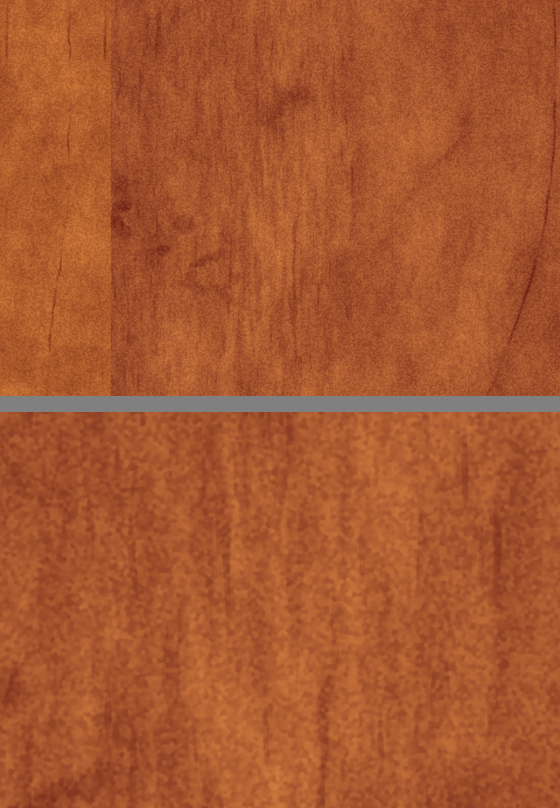
Top, the full canvas; bottom, a detail of the centre.
A Shadertoy shader for this texture:

```glsl
const vec3 DARK_STAIN = vec3(0.550, 0.240, 0.137);
const vec3 LIGHT_WOOD = vec3(0.745, 0.418, 0.218);
const float BASE_TONE = 0.52;
const float LEFT_SEAM = 0.28;
const float RIGHT_SEAM = 0.90;
const float SEAM_SOFTNESS = 0.002;
const float CLOUD_CONTRAST = 0.50;
const float MOTTLE_CONTRAST = 0.36;
const float FLECK_CONTRAST = 0.26;
const float FIBRE_CONTRAST = 0.30;
const float RIPPLE_CONTRAST = 0.34;
const float GRAIN_CONTRAST = 0.66;
const float GRAIN_DENSITY = 290.0;

vec3 hash3(vec2 cell) {
    vec3 h = fract(cell.xyx * vec3(0.1031, 0.1030, 0.0973));
    h += dot(h, h.yxz + 33.33);
    return fract((h.xxy + h.yzz) * h.zyx);
}

// Soft cellular noise, centred on zero: blended values of jittered points
float softCells(vec2 p) {
    vec2 base = floor(p);
    float sum = 0.0, weight = 0.0;
    for (int y = -1; y <= 1; y++)
    for (int x = -1; x <= 1; x++) {
        vec2 cell = base + vec2(x, y);
        vec3 h = hash3(cell + 57.0);
        vec2 d = cell + h.xy - p;
        float w = exp(-4.0 * dot(d, d));
        sum += w * h.z;
        weight += w;
    }
    return sum / weight - 0.5;
}

float bell(float x, float width) {
    return exp(-x * x / (width * width));
}

float segmentDistance(vec2 p, vec2 a, vec2 b) {
    vec2 ab = b - a;
    return length(p - a - ab * clamp(dot(p - a, ab) / dot(ab, ab), 0.0, 1.0));
}

void mainImage(out vec4 fragColor, in vec2 fragCoord) {
    vec2 p = fragCoord / iResolution.y;
    p.x *= 1.4144 * iResolution.y / iResolution.x;

    // Coarse and fine wobble for all figure lines
    vec2 warp = vec2(softCells(p * vec2(9.0, 6.0)), softCells(p * 8.0 + 31.0));
    vec2 ragged = vec2(softCells(p * 45.0 + 5.0), softCells(p * 45.0 + 90.0));
    vec2 q = p + 0.035 * warp + 0.016 * ragged;

    // Three boards
    float leftBoard = 1.0 - smoothstep(-SEAM_SOFTNESS, SEAM_SOFTNESS, p.x - LEFT_SEAM);
    float rightBoard = smoothstep(-0.012, 0.012, p.x - RIGHT_SEAM);
    float middleBoard = (1.0 - leftBoard) * (1.0 - rightBoard);
    float tone = BASE_TONE + 0.14 * leftBoard + 0.03 * middleBoard;
    tone -= 0.17 * middleBoard * bell(p.x - LEFT_SEAM, 0.13);
    tone -= 0.12 * bell(p.x - RIGHT_SEAM, 0.06);

    // Clouds, mottling, flecks and upright fibres
    tone += CLOUD_CONTRAST * softCells(q * vec2(5.5, 3.0) + 4.0) * (1.0 - 0.5 * leftBoard);
    tone += MOTTLE_CONTRAST * softCells(q * vec2(17.0, 10.0) + 12.0);
    tone += FLECK_CONTRAST * softCells(p * vec2(60.0, 34.0) + 25.0);
    float fibre = softCells(vec2(p.x + 0.02 * warp.x, p.y) * vec2(95.0, 11.0));
    tone += FIBRE_CONTRAST * fibre * mix(0.4, 1.0, middleBoard);
    float ticks = smoothstep(0.2, 0.38, softCells(p * vec2(150.0, 22.0) + 70.0));
    tone -= 0.26 * ticks * middleBoard;

    // Level ripples across the left board
    tone += RIPPLE_CONTRAST * leftBoard * softCells(q * vec2(5.0, 24.0) + 8.0);

    // Pale flame up the middle
    float flame = bell(q.x - 0.69, 0.11) * (1.0 - smoothstep(0.45, 0.75, q.y));
    tone += flame * (0.17 + 0.3 * fibre);

    // Dark hook over the flame
    vec2 hook = q - vec2(0.765, 0.695);
    float hookSide = smoothstep(-0.2, 0.8, dot(normalize(hook), vec2(-0.8, 0.6)));
    tone -= 0.55 * bell(length(hook) - 0.06, 0.022) * hookSide;
    tone += 0.15 * bell(length(hook - vec2(0.01, -0.02)), 0.04);

    // Ragged smudges beside the left seam
    float smudgeZone = bell(segmentDistance(p, vec2(0.31, 0.48), vec2(0.55, 0.30)), 0.09);
    float smudge = smoothstep(0.0, 0.35, softCells(q * vec2(24.0, 32.0) + 43.0) + 0.5 * fibre);
    tone -= middleBoard * smudgeZone * (0.12 + 0.6 * smudge);

    // Curved bands and slanting streak of the right board
    float rise = 1.0 - min(p.y / 0.7, 1.0);
    float vein = p.x - 1.40 + 0.17 * rise * rise + 0.008 * warp.x + 0.004 * ragged.x;
    tone += 0.28 * rightBoard * softCells(vec2(vein * 13.0, p.y * 2.2) + 19.0);
    float streak = segmentDistance(q, vec2(0.93, 0.36), vec2(1.19, 0.70));
    float streakBreaks = smoothstep(-0.2, 0.3, softCells(p * 22.0 + 63.0));
    tone -= rightBoard * (0.17 * bell(streak, 0.03) + 0.3 * streakBreaks * bell(streak, 0.008));
    float veinBreaks = smoothstep(-0.25, 0.3, softCells(vec2(3.0, p.y * 16.0)));
    tone -= (0.12 + 0.6 * veinBreaks) * bell(vein, 0.0035) + 0.14 * bell(vein - 0.012, 0.025);

    // Fine cracks of the left board
    float crack = p.x - 0.12 - 0.058 * smoothstep(0.0, 0.65, p.y);
    crack += 0.012 * warp.x + 0.006 * ragged.x;
    float crackBreaks = smoothstep(-0.15, 0.3, softCells(vec2(7.0, p.y * 14.0)));
    tone -= (0.12 + 0.7 * crackBreaks) * bell(crack, 0.0028);
    float upper = smoothstep(0.7, 0.9, p.y) * (0.4 + crackBreaks);
    tone -= 0.5 * upper * bell(p.x - 0.265 + 0.01 * warp.y, 0.0035);
    tone -= 0.4 * upper * bell(p.x - 0.02 * p.y - 0.008 * warp.x, 0.0035);

    // Fine speckle
    tone += GRAIN_CONTRAST * softCells(p * GRAIN_DENSITY);

    vec3 wood = mix(DARK_STAIN, LIGHT_WOOD, clamp(tone, -0.9, 1.4));
    wood += vec3(0.008, 0.004, -0.016) * leftBoard;
    fragColor = vec4(wood, 1.0);
}
```
